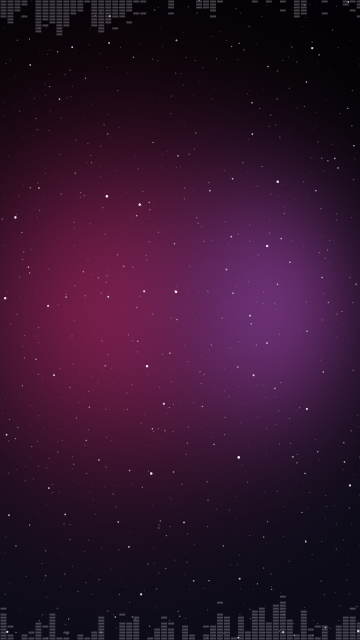
Reproduce this background procedurally as a WebGL 1 fragment shader.

```glsl
precision highp float;
// Starry night gradient with crimson and violet glows, framed by equalizer bars above and below.

uniform vec2 u_resolution;

const vec3 SKY_TOP = vec3(0.012, 0.008, 0.020);
const vec3 SKY_BOTTOM = vec3(0.045, 0.043, 0.090);
const vec3 CRIMSON = vec3(0.460, 0.112, 0.285);
const vec3 VIOLET = vec3(0.430, 0.190, 0.465);
const vec3 BAR_COLOR = vec3(0.60, 0.58, 0.64);
const vec2 DASH_PITCH = vec2(0.0194, 0.0083);
const vec2 DASH_HALF = vec2(0.0082, 0.0027);

float hash(vec2 p) {
  vec3 q = fract(vec3(p.xyx) * 0.1031);
  q += dot(q, q.yzx + 33.33);
  return fract((q.x + q.y) * q.z);
}

float glow(vec2 p, vec2 center, vec2 spread) {
  vec2 d = (p - center) / spread;
  return exp(-dot(d, d));
}

// One jittered star per grid cell, kept inside its cell
float stars(vec2 p, float cell, float density, float radius, float seed, float px) {
  vec2 id = floor(p / cell);
  vec2 key = id + seed;
  float margin = 2.0 * radius / cell;
  vec2 jitter = vec2(hash(key + 17.3), hash(key + 41.7));
  vec2 center = (id + mix(vec2(margin), vec2(1.0 - margin), jitter)) * cell;
  float level = hash(key + 73.1);
  float size = radius * mix(0.55, 1.15, level * level);
  float disc = 1.0 - smoothstep(size - 0.6 * px, size + 0.6 * px, length(p - center));
  return disc * step(hash(key), density) * mix(0.3, 1.0, level);
}

// Columns of dashes growing from an edge; p.y is the distance from that edge
float equalizer(vec2 p, float reach, float sparsity, float seed, float px) {
  vec2 id = floor(p / DASH_PITCH);
  float height = reach * pow(hash(vec2(id.x, seed)), sparsity);
  float rows = floor(height / DASH_PITCH.y);
  float peakRow = rows + 1.0 + floor(3.0 * hash(vec2(id.x, seed + 9.0)));
  float hasPeak = step(0.65, hash(vec2(id.x, seed + 23.0))) * step(1.0, rows);
  float peak = hasPeak * (1.0 - step(0.5, abs(id.y - peakRow)));
  float lit = max(step(id.y + 0.5, rows), peak);
  vec2 offset = abs(p - (id + 0.5) * DASH_PITCH);
  vec2 cover = clamp((DASH_HALF - offset) / px + 0.5, 0.0, 1.0);
  return lit * cover.x * cover.y;
}

void main() {
  float px = 1.0 / u_resolution.x;
  vec2 p = gl_FragCoord.xy * px;
  float top = u_resolution.y * px;
  float y = p.y / top;
  vec2 mid = vec2(p.x, p.y - 0.5 * top);

  // Sky and glows
  vec3 color = mix(SKY_BOTTOM, SKY_TOP, smoothstep(0.1, 0.95, y));
  color = mix(color, CRIMSON, glow(mid, vec2(0.31, 0.03), vec2(0.43, 0.47)));
  color = mix(color, VIOLET, 0.95 * glow(mid, vec2(0.74, 0.035), vec2(0.265, 0.34)));

  // Bright stars, smaller stars and faint dust
  float light = stars(p, 0.120, 0.75, 0.0032, 3.0, px);
  light += 0.65 * stars(p, 0.075, 0.50, 0.0022, 57.0, px);
  light += 0.28 * stars(p, 0.038, 0.55, 0.0018, 131.0, px);
  color = mix(color, vec3(0.96, 0.93, 0.98), min(light, 1.0));

  // Upper bars thin out to the right, lower bars swell near the right
  float column = (floor(p.x / DASH_PITCH.x) + 0.5) * DASH_PITCH.x;
  float upperReach = mix(0.11, 0.055, smoothstep(0.15, 0.5, column));
  float upperSparsity = mix(0.6, 3.2, smoothstep(0.28, 0.5, column));
  float swell = glow(vec2(column, 0.0), vec2(0.78, 0.0), vec2(0.13, 1.0));
  float bars = equalizer(vec2(p.x, top - p.y), upperReach, upperSparsity, 5.0, px);
  bars += equalizer(p, 0.085 + 0.035 * swell, 1.8 - 1.2 * swell, 88.0, px);
  color = mix(color, BAR_COLOR, 0.42 * min(bars, 1.0));

  gl_FragColor = vec4(color, 1.0);
}
```
